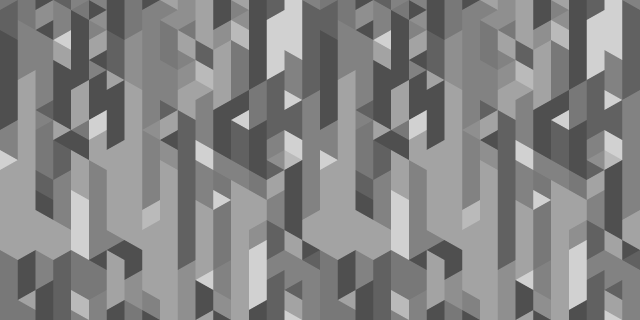
Write a Shadertoy shader that draws this background.

```glsl
const int COLUMNS = 18;        // columns per square tile
const int HALF_ROWS = 32;      // triangles stacked in one column
const float CUT_CHANCE = 0.27; // chance that a triangle starts a new strip
const int SAMPLES = 4;         // antialiasing grid per axis

// Integer hash to the range 0..1
float hash(ivec2 cell, uint seed) {
    uint h = uint(cell.x) * 1597334677u ^ uint(cell.y) * 3812015801u ^ seed * 2654435769u;
    h = (h ^ (h >> 16)) * 2146121005u;
    h = (h ^ (h >> 15)) * 2221713035u;
    h ^= h >> 16;
    return float(h >> 8) / 16777216.0;
}

// Grey levels weighted by their share of the area
float greyTone(float pick) {
    if (pick < 0.13) return 0.31;
    if (pick < 0.24) return 0.38;
    if (pick < 0.36) return 0.47;
    if (pick < 0.53) return 0.51;
    if (pick < 0.64) return 0.56;
    if (pick < 0.90) return 0.64;
    if (pick < 0.92) return 0.73;
    return 0.82;
}

// Column and stacking index of the triangle that holds p
ivec2 triangleCell(vec2 p) {
    float x = p.x * float(COLUMNS);
    float y = p.y * float(HALF_ROWS) * 0.5;
    int column = int(floor(x));
    float across = fract(x);
    if ((column & 1) == 0) across = 1.0 - across;
    float level = floor(y - 0.5 * across) + floor(y + 0.5 * across);
    return ivec2(column, int(level));
}

// Walk down the column to the triangle where the strip begins
ivec2 stripStart(ivec2 cell) {
    ivec2 start = ivec2(cell.x % COLUMNS, (cell.y + HALF_ROWS) % HALF_ROWS);
    for (int i = 0; i < HALF_ROWS; i++) {
        if (hash(start, 11u) < CUT_CHANCE) break;
        start.y = (start.y + HALF_ROWS - 1) % HALF_ROWS;
    }
    return start;
}

float stripPattern(vec2 p) {
    return greyTone(hash(stripStart(triangleCell(p)), 29u));
}

void mainImage(out vec4 fragColor, in vec2 fragCoord) {
    // Average a small grid of samples for smooth edges
    float grey = 0.0;
    for (int j = 0; j < SAMPLES; j++) {
        for (int i = 0; i < SAMPLES; i++) {
            vec2 offset = (vec2(i, j) + 0.5) / float(SAMPLES) - 0.5;
            grey += stripPattern((fragCoord + offset) / iResolution.y);
        }
    }
    grey /= float(SAMPLES * SAMPLES);
    fragColor = vec4(vec3(grey), 1.0);
}
```
